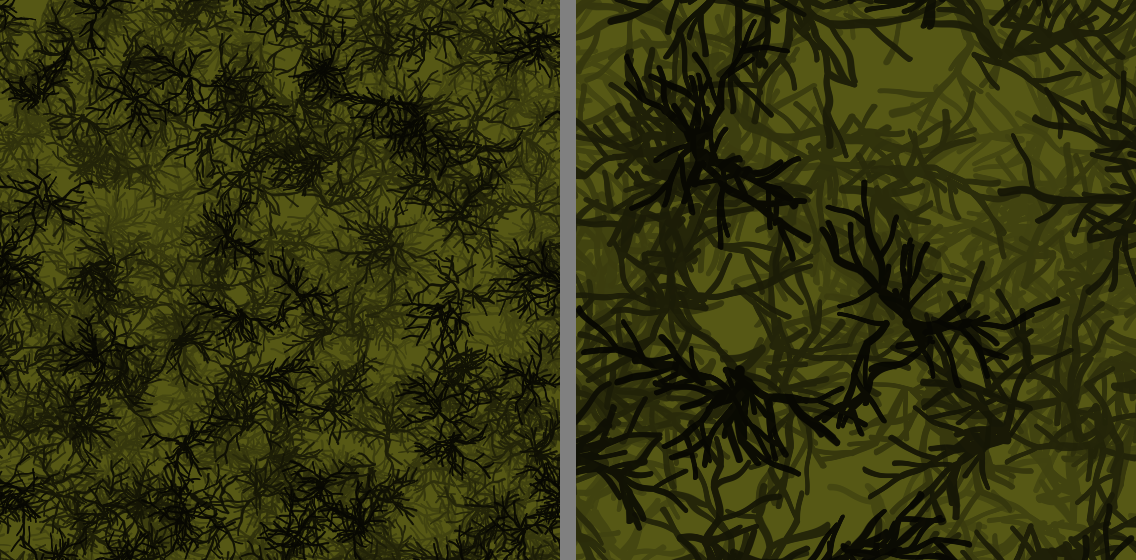
Left: the whole. Right: its middle third, enlarged.
Give the GLSL for this texture, as a WebGL 2 fragment shader.

```glsl
#version 300 es
precision highp float;
// Layered thicket: branching bushes of thin crooked twigs over olive ground.
// Each layer scatters bushes on a jittered grid; stems are grown step by step
// with side twigs, and layers are painted from faint (back) to black (front).

#define GROUND vec3(0.337, 0.347, 0.083)
#define LAYERS 11
#define STEMS 7
#define STEPS 4
#define CELL 0.14          // spacing of bushes
#define REACH 0.092        // length of a stem
#define TWIG_WIDTH 0.0019  // half width of a stroke
#define WIGGLE 0.0055      // crookedness of the strokes
#define WIGGLE_FREQ 42.0
#define FAINT 0.79         // brightness of the back layer
#define DARK 0.07          // brightness of the front layer
#define INK_OPACITY 0.93

uniform vec2 u_resolution;
out vec4 fragColor;

const float TAU = 6.28319;

vec3 hash3(vec3 p) {
    p = fract(p * vec3(0.1031, 0.1030, 0.0973));
    p += dot(p, p.yxz + 33.33);
    return fract((p.xxy + p.yxx) * p.zyx);
}

vec2 heading(float angle) {
    return vec2(cos(angle), sin(angle));
}

float cornerSlope(vec2 corner, vec2 offset, float seed) {
    return dot(heading(TAU * hash3(vec3(corner, seed)).x), offset);
}

float gradientNoise(vec2 p, float seed) {
    vec2 i = floor(p), f = fract(p);
    vec2 u = f * f * f * (f * (f * 6.0 - 15.0) + 10.0);
    vec2 e = vec2(0.0, 1.0);
    return mix(mix(cornerSlope(i, f, seed),
                   cornerSlope(i + e.yx, f - e.yx, seed), u.x),
               mix(cornerSlope(i + e.xy, f - e.xy, seed),
                   cornerSlope(i + e.yy, f - e.yy, seed), u.x), u.y);
}

float segment(vec2 p, vec2 a, vec2 along) {
    p -= a;
    float t = clamp(dot(p, along) / dot(along, along), 0.0, 1.0);
    return length(p - along * t);
}

// Signed distance to one bush rooted at the origin
float bush(vec2 p, vec2 id, float facing, float spread) {
    float d = 1.0;
    for (int k = 0; k < STEMS; k++) {
        vec3 h = hash3(vec3(id, float(k) * 9.0 + 5.0));
        float angle = facing + spread * ((float(k) + h.x) / float(STEMS) - 0.5);
        float stride = REACH * mix(0.55, 1.0, h.y) / float(STEPS);
        vec2 joint = REACH * 0.25 * h.z * heading(TAU * h.x * 3.0);

        for (int j = 0; j < STEPS; j++) {
            vec3 r = hash3(vec3(id, float(k * 9 + j) + 80.5));
            float age = float(j) / float(STEPS);
            float width = TWIG_WIDTH * mix(1.2, 0.9, age);

            // Side twig leaving the joint
            float side = (r.x < 0.5 ? -1.0 : 1.0) * mix(0.5, 1.1, r.y);
            vec2 twig = heading(angle + side) * REACH * mix(0.18, 0.42, r.z);
            d = min(d, segment(p, joint, twig) - TWIG_WIDTH * 0.9);

            // Next piece of the stem
            angle += (r.z - 0.5) * 1.1;
            vec2 piece = heading(angle) * stride;
            d = min(d, segment(p, joint, piece) - width);
            joint += piece;
        }
    }
    return d;
}

// Signed distance to the nearest stroke of one layer
float thicket(vec2 p, float layer, float density) {
    vec2 home = floor(p / CELL);
    float d = 1.0;
    for (int y = -1; y <= 1; y++)
    for (int x = -1; x <= 1; x++) {
        vec2 cell = home + vec2(x, y);
        vec2 id = cell + layer * vec2(37.0, 61.0);
        vec3 h = hash3(vec3(id, 1.0));
        vec3 form = hash3(vec3(id, 2.0));
        vec2 local = p - (cell + h.xy) * CELL;
        if (h.z > density || length(local) > REACH * 1.45) continue;
        d = min(d, bush(local, id, TAU * form.x, mix(2.2, TAU, form.y)));
    }
    return d;
}

void main() {
    vec2 uv = gl_FragCoord.xy / u_resolution.y;
    float pixel = 1.0 / u_resolution.y;
    vec3 color = GROUND;

    for (int i = 0; i < LAYERS; i++) {
        float layer = float(i);
        float depth = layer / float(LAYERS - 1);
        vec2 p = uv + layer * vec2(0.347, 0.591);
        vec2 bend = vec2(gradientNoise(p * WIGGLE_FREQ, layer + 3.0),
                         gradientNoise(p * WIGGLE_FREQ, layer + 40.0));

        // Back layers are full, front layers stand in scattered clumps
        float density = clamp(1.25 - 2.0 * depth, 0.45, 1.0);
        float d = thicket(p + WIGGLE * bend, layer, density);
        float ink = INK_OPACITY * smoothstep(0.6 * pixel, -0.6 * pixel, d);
        color = mix(color, GROUND * mix(FAINT, DARK, pow(depth, 1.15)), ink);
    }
    fragColor = vec4(color, 1.0);
}
```
